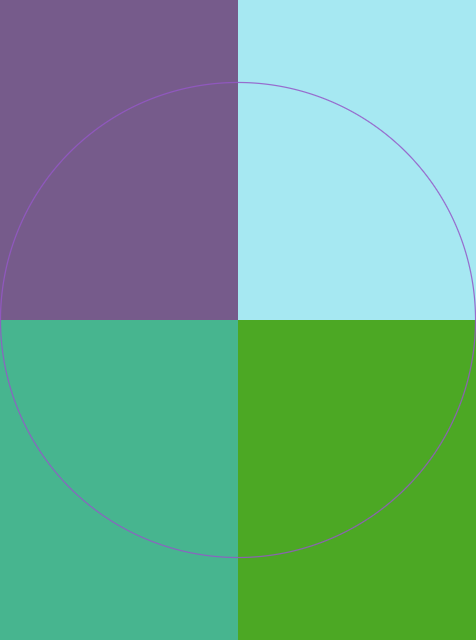
Give the GLSL for this background, as a WebGL 2 fragment shader.

```glsl
#version 300 es
precision highp float;
// Four flat colour quadrants crossed by a thin violet ring that spans the canvas width.

uniform vec2 u_resolution;
out vec4 fragColor;

const vec3 PLUM   = vec3(0.463, 0.357, 0.545);  // upper left
const vec3 ICE    = vec3(0.650, 0.910, 0.950);  // upper right
const vec3 JADE   = vec3(0.280, 0.710, 0.560);  // lower left
const vec3 GRASS  = vec3(0.300, 0.660, 0.140);  // lower right
const vec3 VIOLET = vec3(0.580, 0.340, 0.780);  // ring

const vec2  CENTER      = vec2(0.5);   // crossing point, as a share of the canvas
const float RING_RADIUS = 0.499;       // in canvas widths
const float RING_WIDTH  = 0.0026;      // in canvas widths
const float RING_ALPHA  = 0.85;

// Antialiased step: 0 below the edge, 1 above it, blended over one pixel.
float edge(float signedDistance, float pixel) {
    return clamp(signedDistance / pixel + 0.5, 0.0, 1.0);
}

// Antialiased coverage of a circle outline centred on the origin.
float ring(vec2 p, float radius, float width, float pixel) {
    float d = abs(length(p) - radius) - 0.5 * width;
    return edge(-d, pixel);
}

void main() {
    // Coordinates in canvas widths, measured from the crossing point.
    float pixel = 1.0 / u_resolution.x;
    vec2 p = (gl_FragCoord.xy - CENTER * u_resolution) * pixel;

    // Quadrants
    float right = edge(p.x, pixel);
    float upper = edge(p.y, pixel);
    vec3 color = mix(mix(JADE, GRASS, right), mix(PLUM, ICE, right), upper);

    // Ring
    float outline = ring(p, RING_RADIUS, RING_WIDTH, pixel);
    color = mix(color, VIOLET, RING_ALPHA * outline);

    fragColor = vec4(color, 1.0);
}
```
